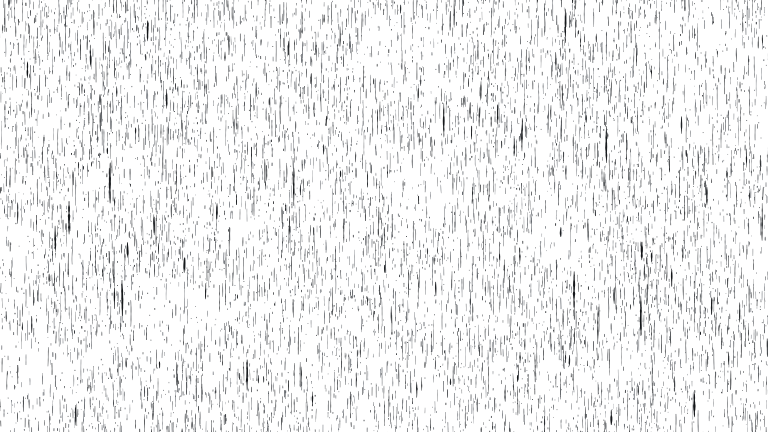
Give the GLSL for this texture, as a Shadertoy shader.

```glsl
// Fine vertical dark streaks and specks scattered in loose clumps on white.
// Each layer is a grid of jittered columns with at most one streak per cell;
// streak coverage is box filtered, so hairlines stay smooth at any size.

#define PAPER vec3(1.0)
#define INK_DARK vec3(0.07, 0.08, 0.09)
#define INK_PALE vec3(0.40, 0.42, 0.45)
#define DENSITY 1.1
#define CLUMP_SCALE vec2(16.0, 7.0)
#define CLUMP_CONTRAST 0.95
#define HAIR_WIDTH 0.00115
#define RAGGEDNESS 0.8
#define WOBBLE 0.0012

float hash(vec2 p)
{
    vec3 q = fract(p.xyx * vec3(0.1031, 0.1030, 0.0973));
    q += dot(q, q.yzx + 33.33);
    return fract((q.x + q.y) * q.z);
}

float noise(vec2 p)
{
    vec2 cell = floor(p), f = fract(p);
    f = f * f * (3.0 - 2.0 * f);
    float low = mix(hash(cell), hash(cell + vec2(1, 0)), f.x);
    float high = mix(hash(cell + vec2(0, 1)), hash(cell + vec2(1, 1)), f.x);
    return mix(low, high, f.y);
}

// Share of a pixel-wide interval at x covered by a bar of given half size
float barCover(float x, float halfSize, float pixel)
{
    float left = max(x - 0.5 * pixel, -halfSize);
    float right = min(x + 0.5 * pixel, halfSize);
    return max(right - left, 0.0) / pixel;
}

// Local streak density, about one on average
float clumps(vec2 p)
{
    float n = 0.5 * noise(p * CLUMP_SCALE + 7.0)
            + 0.5 * noise(p * CLUMP_SCALE * 2.7 + 31.0);
    return max(1.0 + CLUMP_CONTRAST * 2.0 * (n - 0.5), 0.1);
}

// Paints one layer of streaks; lengths holds the shortest and longest
vec3 paintStreaks(vec3 color, vec2 p, float pixel, vec2 cellSize, vec2 lengths,
                  float width, float taper, float chance, float paleness, float seed)
{
    float column = floor(p.x / cellSize.x);
    for (float i = -1.0; i <= 1.0; i++)
    {
        float col = column + i + 300.0;
        float shift = hash(vec2(col, seed)) * cellSize.y;
        float row = floor((p.y + shift) / cellSize.y);
        vec2 id = vec2(col, row + 50.0) + seed * vec2(17.0, 29.0);

        // Streak size and place, kept inside its cell vertically
        float r = hash(id + 3.1);
        float len = mix(lengths.x, lengths.y, r * r);
        vec2 center;
        center.x = (column + i + hash(id + 11.7)) * cellSize.x;
        center.y = row * cellSize.y - shift
                 + mix(0.5 * len, cellSize.y - 0.5 * len, hash(id + 23.9));
        if (hash(id + 41.3) > chance * DENSITY * clumps(center)) continue;

        // Ragged, slightly wandering outline
        vec2 d = p - center;
        float along = clamp(2.0 * d.y / len, -1.0, 1.0);
        float rough = noise(vec2(p.y * 150.0, hash(id) * 90.0));
        float drift = noise(vec2(p.y * 35.0, hash(id) * 70.0)) - 0.5;
        float w = width * mix(0.65, 1.35, hash(id + 57.1));
        w *= mix(1.0, 1.0 - along * along, taper);
        w *= 1.0 + RAGGEDNESS * (rough - 0.5);

        float cover = barCover(d.x + WOBBLE * drift, 0.5 * w, pixel)
                    * barCover(d.y, 0.5 * len, pixel);
        vec3 ink = mix(INK_DARK, INK_PALE, paleness * hash(id + 71.5));
        color = mix(color, ink, cover);
    }
    return color;
}

void mainImage(out vec4 fragColor, in vec2 fragCoord)
{
    float pixel = 1.0 / iResolution.y;
    vec2 p = fragCoord * pixel;
    vec3 color = PAPER;

    // Specks
    color = paintStreaks(color, p, pixel, vec2(0.007, 0.014), vec2(0.002, 0.009),
                         HAIR_WIDTH * 1.1, 0.0, 0.22, 1.0, 1.0);
    // Short and long hairlines
    color = paintStreaks(color, p, pixel, vec2(0.008, 0.034), vec2(0.009, 0.030),
                         HAIR_WIDTH, 0.1, 0.38, 1.0, 2.0);
    color = paintStreaks(color, p, pixel, vec2(0.010, 0.075), vec2(0.020, 0.068),
                         HAIR_WIDTH, 0.2, 0.52, 0.8, 3.0);
    // Heavier tapered strokes
    color = paintStreaks(color, p, pixel, vec2(0.016, 0.060), vec2(0.014, 0.050),
                         HAIR_WIDTH * 1.8, 0.5, 0.13, 0.3, 4.0);
    color = paintStreaks(color, p, pixel, vec2(0.035, 0.120), vec2(0.035, 0.095),
                         HAIR_WIDTH * 2.8, 0.7, 0.06, 0.1, 5.0);

    fragColor = vec4(color, 1.0);
}
```
